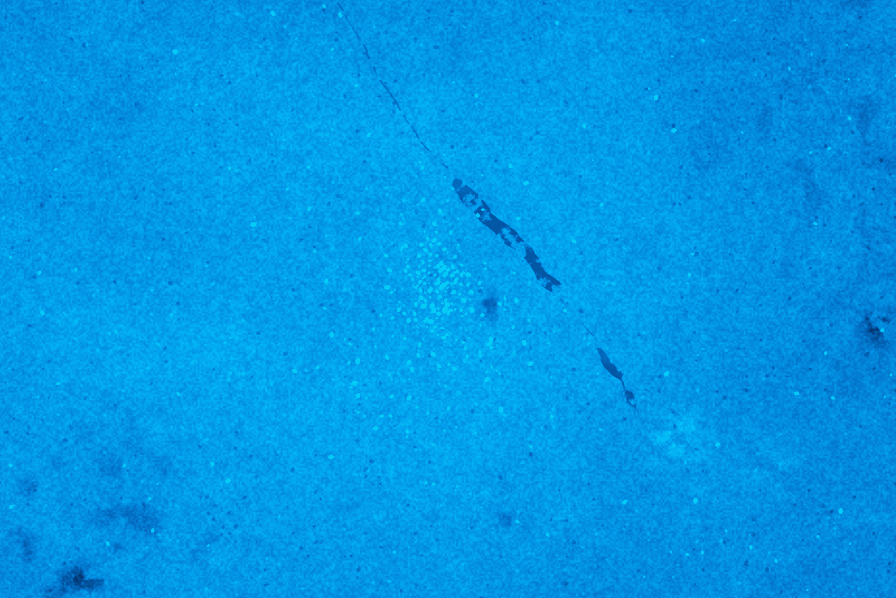
Give the GLSL for this texture, as a WebGL 1 fragment shader.

```glsl
precision highp float;
uniform vec2 u_resolution;

#define BASE_TONE 0.622
#define GRAIN 0.13
#define MOTTLE 0.10
#define EDGE_SHADE 0.075
#define CHIP_TONE 0.82
#define CHIP_CELL 0.0145
#define CRACK_TONE 0.31
#define HEAP_CENTER vec2(0.738, 0.525)

float hash(vec2 p) {
  vec3 q = fract(vec3(p.xyx) * 0.1031);
  q += dot(q, q.yzx + 33.33);
  return fract((q.x + q.y) * q.z);
}

float noise(vec2 p) {
  vec2 i = floor(p), f = fract(p);
  f = f * f * (3.0 - 2.0 * f);
  return mix(mix(hash(i), hash(i + vec2(1, 0)), f.x),
             mix(hash(i + vec2(0, 1)), hash(i + vec2(1, 1)), f.x), f.y);
}

float fbm(vec2 p) {
  float sum = 0.0, amp = 0.5;
  for (int i = 0; i < 5; i++) {
    sum += amp * noise(p);
    p = mat2(1.6, 1.2, -1.2, 1.6) * p + 17.3;
    amp *= 0.5;
  }
  return sum;
}

float blob(vec2 p, vec2 center, vec2 size) {
  vec2 q = (p - center) / size;
  return exp(-dot(q, q));
}

// Angular flakes, at most one per cell, present with the given probability
float flakes(vec2 p, float cell, float density, float seed) {
  vec2 g = p / cell + seed * 3.37;
  vec2 id = floor(g) + seed * 31.0;
  vec2 jitter = vec2(hash(id + 5.1), hash(id + 9.7)) - 0.5;
  vec2 q = fract(g) - 0.5 - 0.36 * jitter;
  float turn = 6.283 * hash(id + 13.3);
  float c = cos(turn), s = sin(turn);
  q = mat2(c, s, -s, c) * q;
  float stretch = mix(0.8, 1.5, hash(id + 21.9));
  float d = max(max(abs(q.x), abs(q.y) * stretch), abs(q.x + 0.6 * q.y) * 0.95);
  float radius = mix(0.10, 0.31, hash(id + 27.5));
  float soft = 0.6 / (u_resolution.y * cell);
  float shape = 1.0 - smoothstep(radius - soft, radius + soft, d);
  return shape * step(hash(id + 2.3), density);
}

// Broad light and shade, stains and fine grain of the concrete
float surfaceTone(vec2 p) {
  float tone = BASE_TONE;
  tone -= EDGE_SHADE * smoothstep(0.25, 1.0, length((p - vec2(0.62, 0.52)) * vec2(0.95, 1.25)));
  tone -= 0.022 * smoothstep(0.9, 1.4, p.x);
  tone += MOTTLE * (fbm(p * 5.0) - 0.48);
  tone += 0.07 * (fbm(p * 38.0 + 8.0) - 0.48);
  tone += GRAIN * (noise(p * 310.0) - 0.5) + 0.075 * (noise(p * 165.0 + 40.0) - 0.5);

  float rough = fbm(p * 45.0 + 3.0);
  float worn = blob(p, vec2(0.1, 0.08), vec2(0.32, 0.18)) + 0.7 * blob(p, vec2(1.45, 0.8), vec2(0.25, 0.35));
  tone -= 0.13 * worn * smoothstep(0.52, 0.68, fbm(p * 22.0 + 60.0));
  float stain = blob(p, vec2(1.47, 0.455), vec2(0.025, 0.03))
    + blob(p, vec2(0.14, 0.03), vec2(0.04, 0.025))
    + 0.5 * blob(p, vec2(0.85, 0.13), vec2(0.03, 0.014))
    + 0.7 * blob(p, vec2(0.82, 0.49), vec2(0.022, 0.022));
  tone -= 0.30 * stain * smoothstep(0.38, 0.58, rough);
  float pale = blob(p, vec2(1.13, 0.267), vec2(0.045, 0.045)) + 0.7 * blob(p, vec2(1.28, 0.228), vec2(0.05, 0.03));
  return tone + 0.14 * pale * smoothstep(0.38, 0.62, rough);
}

// Diagonal crack: hairline at the ends, crumbled in the middle
float crackMask(vec2 p) {
  float path = 0.547 + 0.756 * (1.0 - p.y) + 0.018 * sin((0.62 - p.y) * 11.0) * smoothstep(0.95, 0.7, 0.95 + 0.7 - p.y - 0.6);
  path += 0.022 * (fbm(vec2(p.y * 28.0, 4.0)) - 0.48);
  float offset = abs(p.x - path) * 0.8;
  float open = smoothstep(0.46, 0.53, p.y) * (1.0 - smoothstep(0.66, 0.73, p.y));
  float lower = smoothstep(0.30, 0.34, p.y) * (1.0 - smoothstep(0.38, 0.44, p.y));
  float width = 0.0012 + (0.014 * open + 0.007 * lower) * smoothstep(0.2, 0.65, noise(vec2(p.y * 42.0, 9.0)));
  float crumb = smoothstep(0.32, 0.52, fbm(p * 85.0));
  float soft = 0.8 / u_resolution.y;
  float line = 1.0 - smoothstep(width - soft, width + soft, offset);
  float gaps = smoothstep(0.3, 0.6, noise(vec2(p.y * 24.0, 2.0)));
  float strength = max(max(open, lower), 0.25 + 0.5 * gaps);
  return line * crumb * strength * smoothstep(0.2, 0.33, p.y);
}

void main() {
  vec2 p = gl_FragCoord.xy / u_resolution.y;
  float tone = surfaceTone(p);

  // Pits and pale specks
  tone -= 0.13 * flakes(p, 0.012, 0.05, 7.0);
  tone += 0.09 * flakes(p, 0.010, 0.06, 8.0);
  tone = mix(tone, CRACK_TONE, 0.9 * crackMask(p));

  // Chips heaped near the middle and strewn thinly around
  float density = 0.005 + 0.75 * blob(p, HEAP_CENTER, vec2(0.05, 0.065))
    + 0.13 * blob(p, HEAP_CENTER - vec2(0.02, 0.06), vec2(0.12, 0.17));
  float chips = 0.0;
  for (int i = 0; i < 3; i++) {
    chips = max(chips, flakes(p, CHIP_CELL, density, float(i) + 1.0));
  }
  tone = mix(tone, CHIP_TONE, 0.9 * chips);

  // Blue saturates as the tone brightens
  float shade = max(0.80 - tone, 0.0);
  gl_FragColor = vec4(0.01, tone, 0.97 - 1.55 * shade * shade, 1.0);
}
```
